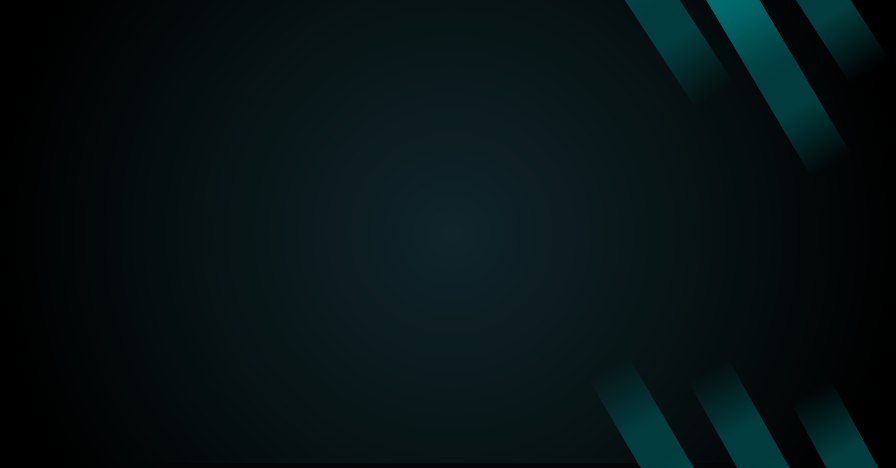
This background is drawn by a Shadertoy shader. Its source:

```glsl
// Dark teal backdrop: a soft radial glow fading to black at the sides,
// with slanted bars entering from the top and bottom on the right.
// Each bar is a band around a ray, fading out towards its tip.

#define GLOW_CENTER  vec2(0.965, 0.502)
#define GLOW_RADIUS  0.97
#define GLOW_CORE    vec3(0.058, 0.138, 0.163)
#define GLOW_MID     vec3(0.029, 0.076, 0.082)
#define BAR_TEAL     vec3(0.006, 0.232, 0.238)
#define BAR_BRIGHT   vec3(0.000, 0.420, 0.430)
#define BAR_HALF     0.049
#define BAR_FADE     0.145
#define RIM_HEIGHT   0.010
#define RIM_COLOR    vec3(0.012, 0.018, 0.024)

const int BAR_COUNT = 6;

// Tip position (xy), slant (z) and side (w): 1 rises to the top, -1 drops to the bottom
const vec4 BARS[BAR_COUNT] = vec4[BAR_COUNT](
    vec4(1.526, 0.798, 0.655,  1.0),
    vec4(1.776, 0.647, 0.595,  1.0),
    vec4(1.858, 0.848, 0.650,  1.0),
    vec4(1.301, 0.213, 0.586, -1.0),
    vec4(1.514, 0.208, 0.564, -1.0),
    vec4(1.733, 0.163, 0.542, -1.0)
);

// Radial gradient with three stops: core, middle, black
vec3 radialGlow(vec2 p) {
    float t = clamp(length(p - GLOW_CENTER) / GLOW_RADIUS, 0.0, 1.0);
    vec3 inner = mix(GLOW_CORE, GLOW_MID, t * 2.0);
    vec3 outer = mix(GLOW_MID, vec3(0.0), t * 2.0 - 1.0);
    return t < 0.5 ? inner : outer;
}

// Colour and opacity of one bar
vec4 slantedBar(vec2 p, vec4 bar, float pixel) {
    vec2 dir = normalize(vec2(-bar.z, 1.0)) * bar.w;
    vec2 q = p - bar.xy;
    float along = dot(q, dir);
    float across = abs(dot(q, vec2(-dir.y, dir.x)));

    float edge = clamp(0.5 + (BAR_HALF - across) / pixel, 0.0, 1.0);
    float fade = clamp(along / BAR_FADE, 0.0, 1.0);
    vec3 color = mix(BAR_TEAL, BAR_BRIGHT, smoothstep(0.22, 0.44, along));
    return vec4(color, edge * fade);
}

void mainImage(out vec4 fragColor, in vec2 fragCoord) {
    // Canvas height is one unit
    vec2 p = fragCoord / iResolution.y;
    float pixel = 1.0 / iResolution.y;

    vec3 color = radialGlow(p);

    // Thin dark rim along the bottom
    float rim = clamp(0.5 + (RIM_HEIGHT - p.y) / pixel, 0.0, 1.0);
    color = mix(color, min(color, RIM_COLOR), rim);

    // Slanted bars
    for (int i = 0; i < BAR_COUNT; i++) {
        vec4 bar = slantedBar(p, BARS[i], pixel);
        color = mix(color, bar.rgb, bar.a);
    }

    fragColor = vec4(color, 1.0);
}
```
